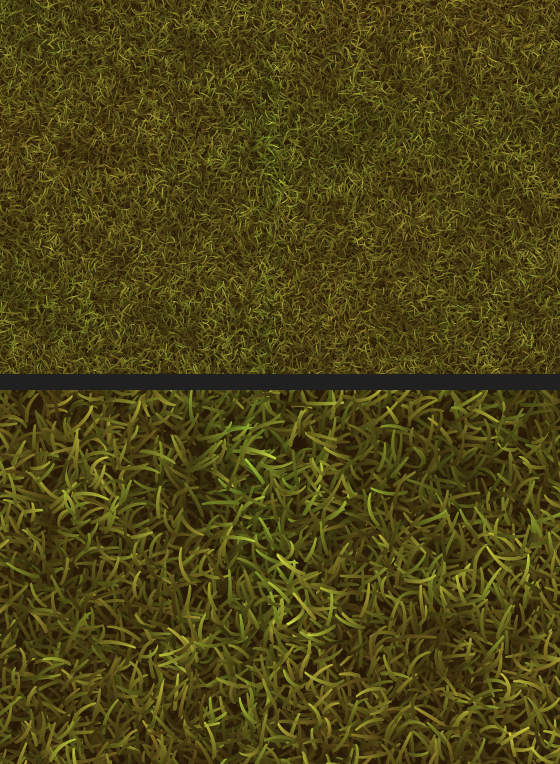
Top: the whole. Bottom: its middle third, enlarged.
Give the GLSL for this texture, as a Shadertoy shader.

```glsl
// Dense short turf seen from above: many layers of thin, bent grass blades
// scattered on jittered grids, dark near the soil and bright yellow-green on top.
// Gradient noise gives clumps, a drifting lean and small shifts of hue.

#define LAYERS 12
#define CELL 0.020
#define HALF_LENGTH_MIN 0.007
#define HALF_LENGTH_MAX 0.016
#define HALF_WIDTH 0.00155
#define BEND 0.0035
#define ANGLE_SPREAD 2.5
#define CLUMP_CONTRAST 0.45
#define SEAM_POSITION 0.478
#define SEAM_GAIN 0.16
#define SOIL_COLOR vec3(0.135, 0.078, 0.018)
#define TIP_COLOR vec3(0.54, 0.53, 0.165)

// Integer hash: four random values in 0..1 for a cell and a layer
vec4 hash4(ivec2 cell, int layer) {
    uvec4 v = uvec4(uint(cell.x + 4096), uint(cell.y + 4096), uint(layer + 7), 91u);
    v = v * 1664525u + 1013904223u;
    v += v.yzxy * v.wxyz;
    v ^= v >> 16u;
    v += v.yzxy * v.wxyz;
    v ^= v >> 16u;
    return vec4(v & 65535u) / 65535.0;
}

float cornerSlope(ivec2 corner, vec2 offset) {
    float a = 6.2832 * hash4(corner, 900).x;
    return dot(vec2(cos(a), sin(a)), offset);
}

// Gradient noise, about -0.7 to 0.7
float gradientNoise(vec2 p) {
    ivec2 i = ivec2(floor(p));
    vec2 f = fract(p);
    vec2 u = f * f * f * (f * (f * 6.0 - 15.0) + 10.0);
    float low = mix(cornerSlope(i, f),
                    cornerSlope(i + ivec2(1, 0), f - vec2(1, 0)), u.x);
    float high = mix(cornerSlope(i + ivec2(0, 1), f - vec2(0, 1)),
                     cornerSlope(i + ivec2(1, 1), f - vec2(1, 1)), u.x);
    return mix(low, high, u.y);
}

// Coverage (x) and position from root to tip (y) of one bent, tapered blade
vec2 blade(vec2 p, float angle, float halfLength, float bend, float pixel) {
    vec2 dir = vec2(cos(angle), sin(angle));
    float along = dot(p, dir) / halfLength;
    float across = dot(p, vec2(-dir.y, dir.x)) - bend * (along * along - 0.33);
    float beyond = max(abs(along) - 1.0, 0.0) * halfLength;
    float tip = clamp(0.5 + 0.5 * along, 0.0, 1.0);
    float halfWidth = HALF_WIDTH * mix(1.1, 0.65, tip * tip);
    float dist = length(vec2(across, beyond));
    float soft = 0.5 * pixel;
    float cover = clamp((halfWidth - dist + soft) / pixel, 0.0, 1.0);
    return vec2(cover * min(1.0, 2.0 * halfWidth / pixel + 0.15), tip);
}

void mainImage(out vec4 fragColor, in vec2 fragCoord) {
    float pixel = 1.0 / iResolution.y;
    vec2 p = fragCoord * pixel;
    float aspect = iResolution.x * pixel;

    // Slow variation over the lawn
    float lean = 1.4 * gradientNoise(p * 4.0 + 13.0);
    float clump = gradientNoise(p * 11.0) + 0.6 * gradientNoise(p * 23.0 + 5.0);
    float hueDrift = gradientNoise(p * 2.5 + 31.0);
    float seamOffset = p.x - SEAM_POSITION * aspect
                     - 0.04 * gradientNoise(vec2(p.y * 3.0, 7.5));
    float seam = exp(-seamOffset * seamOffset / 0.0016);
    float light = 1.0 + CLUMP_CONTRAST * clump + SEAM_GAIN * seam;

    // Soil between the blades
    float soilTone = 0.05 + 0.08 * gradientNoise(p * 70.0);
    vec3 color = mix(SOIL_COLOR, TIP_COLOR, soilTone);

    // Blades, from the deepest layer to the top
    for (int layer = 0; layer < LAYERS; layer++) {
        float height = float(layer) / float(LAYERS - 1);
        float layerTone = mix(0.07, 0.87, pow(height, 1.3));
        vec2 grid = p / CELL + float(layer) * vec2(0.618, 0.382);
        ivec2 home = ivec2(floor(grid));
        for (int y = -1; y <= 1; y++)
        for (int x = -1; x <= 1; x++) {
            ivec2 cell = home + ivec2(x, y);
            vec4 place = hash4(cell, layer);
            vec4 look = hash4(cell, layer + 100);
            vec2 offset = (grid - vec2(cell) - place.xy) * CELL;
            float angle = 1.57 + lean + ANGLE_SPREAD * (place.z + place.w - 1.0);
            float halfLength = mix(HALF_LENGTH_MIN, HALF_LENGTH_MAX, look.x);
            vec2 b = blade(offset, angle, halfLength, BEND * (look.y * 2.0 - 1.0), pixel);

            float tone = layerTone * light * mix(0.42, 1.45, look.z) * mix(0.6, 1.12, b.y);
            vec3 bladeColor = mix(SOIL_COLOR, TIP_COLOR, tone);
            float warmth = 0.16 * (look.w - 0.5) - 0.10 * hueDrift - 0.05 * seam;
            bladeColor *= vec3(1.0 + warmth, 1.0 - 0.2 * warmth, 1.0 + 0.5 * warmth);
            color = mix(color, bladeColor, b.x);
        }
    }
    fragColor = vec4(clamp(color, 0.0, 1.0), 1.0);
}
```
